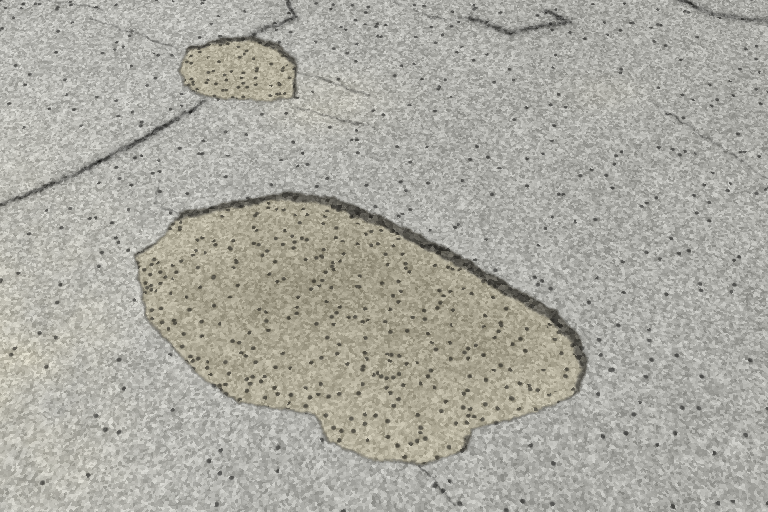
A Shadertoy shader for this texture:

```glsl
#define ASPHALT vec3(0.685, 0.685, 0.665)
#define SAND vec3(0.695, 0.675, 0.600)
#define DUST vec3(0.760, 0.745, 0.680)
#define RIM vec3(0.270, 0.265, 0.245)
#define GRAIN_SCALE 170.0
#define GRAIN_CONTRAST 0.30
#define RIM_SHIFT vec2(0.013, 0.014)
#define EDGE_JITTER 0.0045

const vec2 LARGE[23] = vec2[23](
    vec2(.264, .502), vec2(.312, .531), vec2(.352, .584), vec2(.449, .604),
    vec2(.557, .625), vec2(.654, .613), vec2(.752, .574), vec2(.859, .521),
    vec2(.977, .453), vec2(1.084, .391), vec2(1.129, .346), vec2(1.146, .293),
    vec2(1.129, .234), vec2(1.055, .197), vec2(.922, .160), vec2(.910, .121),
    vec2(.836, .094), vec2(.723, .102), vec2(.641, .137), vec2(.615, .189),
    vec2(.469, .213), vec2(.390, .268), vec2(.285, .380));
const vec2 SMALL[10] = vec2[10](
    vec2(.352, .863), vec2(.367, .906), vec2(.420, .922), vec2(.488, .930),
    vec2(.543, .912), vec2(.578, .883), vec2(.576, .809), vec2(.508, .803),
    vec2(.400, .811), vec2(.361, .834));
// Crack segments: start.xy, end.xy
const vec4 DEEP[10] = vec4[10](
    vec4(.40, .80, .293, .736), vec4(.293, .736, .146, .658),
    vec4(.146, .658, 0., .60), vec4(.56, 1., .578, .965),
    vec4(.578, .965, .488, .93), vec4(.918, .965, .996, .936),
    vec4(.996, .936, 1.109, .957), vec4(1.109, .957, 1.064, .977),
    vec4(1.328, 1., 1.396, .971), vec4(1.396, .971, 1.5, .957));
const vec4 HAIRLINE[10] = vec4[10](
    vec4(.176, .965, .355, .902), vec4(.762, 1., .84, .965),
    vec4(.84, .965, .918, .963), vec4(.576, .863, .723, .814),
    vec4(.58, .789, .732, .75), vec4(.312, .648, .303, .60),
    vec4(.303, .60, .35, .584), vec4(.82, .092, .889, .014),
    vec4(1.27, .805, 1.5, .648), vec4(.078, 1., .20, .982));

vec2 hash2(vec2 c) {
    vec3 q = fract(c.xyx * vec3(.1031, .1030, .0973));
    q += dot(q, q.yzx + 33.33);
    return fract((q.xx + q.yz) * q.zy);
}

// x: distance to the nearest stone, y: its random shade
vec2 cellular(vec2 p) {
    vec2 cell = floor(p), best = vec2(9.0, 0.0);
    for (int j = -1; j <= 1; j++)
    for (int i = -1; i <= 1; i++) {
        vec2 c = cell + vec2(i, j), h = hash2(c + 400.0);
        float d = length(c + h - p);
        if (d < best.x) best = vec2(d, fract(h.x * 7.3 + h.y * 3.1));
    }
    return best;
}

float waves(vec2 p) {
    float sum = 0.0, amp = 0.5;
    for (int i = 0; i < 5; i++) {
        sum += amp * sin(p.x + 1.4 * sin(p.y)) * cos(p.y + sin(p.x * 0.7));
        p = mat2(1.5, 1.2, -1.2, 1.5) * p + 1.7;
        amp *= 0.65;
    }
    return sum;
}

float segment(vec2 p, vec2 a, vec2 b) {
    vec2 e = b - a, w = p - a;
    return length(w - e * clamp(dot(w, e) / dot(e, e), 0.0, 1.0));
}

void addEdge(vec2 p, vec2 a, vec2 b, inout float dist, inout float side) {
    dist = min(dist, segment(p, a, b));
    if ((a.y > p.y) != (b.y > p.y) &&
        p.x < a.x + (p.y - a.y) * (b.x - a.x) / (b.y - a.y)) side = -side;
}

float largeHole(vec2 p) {
    float dist = 9.0, side = 1.0;
    for (int i = 0; i < 23; i++) addEdge(p, LARGE[i], LARGE[(i + 1) % 23], dist, side);
    return dist * side;
}

float smallHole(vec2 p) {
    float dist = 9.0, side = 1.0;
    for (int i = 0; i < 10; i++) addEdge(p, SMALL[i], SMALL[(i + 1) % 10], dist, side);
    return dist * side;
}

float blob(vec2 p, vec2 center, vec2 size) {
    vec2 q = (p - center) / size;
    return exp(-dot(q, q));
}

void mainImage(out vec4 fragColor, in vec2 fragCoord) {
    vec2 p = fragCoord / iResolution.y;
    float aa = 1.0 / iResolution.y;
    vec2 ground = vec2((p.x - .75) * (1.0 + .4 * p.y), p.y * (1.0 + .5 * p.y));
    vec2 fine = cellular(ground * GRAIN_SCALE);
    vec2 coarse = cellular(ground * GRAIN_SCALE * 0.5 + 37.0);
    float patches = waves(ground * 9.0);
    vec2 jagged = p + EDGE_JITTER * vec2(waves(p * 70.0), waves(p.yx * 75.0 + 4.0));

    // Asphalt, lighter and dustier toward the left
    vec3 col = ASPHALT + 0.035 * (1.0 - smoothstep(.1, 1.1, p.x)) - 0.015 * p.x;
    float dust = blob(p, vec2(0., .28), vec2(.24, .34)) + .5 * blob(p, vec2(.63, .8), vec2(.14, .06))
        + .35 * blob(p, vec2(1.17, .82), vec2(.08, .03));
    col = mix(col, DUST, clamp(dust * (.6 + .5 * patches), 0.0, 1.0));
    col += 0.022 * patches;

    // Cracks
    float deep = 9.0, hairline = 9.0;
    for (int i = 0; i < 10; i++) {
        deep = min(deep, segment(jagged, DEEP[i].xy, DEEP[i].zw));
        hairline = min(hairline, segment(jagged, HAIRLINE[i].xy, HAIRLINE[i].zw));
    }
    float broken = .5 + .5 * smoothstep(-.3, .3, waves(p * 38.0));
    col *= 1.0 - .50 * broken * (1.0 - smoothstep(.001, .004 + aa, deep));
    col *= 1.0 - .13 * (1.0 - smoothstep(.003, .016, deep));
    col *= 1.0 - .30 * broken * (1.0 - smoothstep(.0, .002 + aa, hairline));

    // Sandy floors of both holes
    float large = largeHole(jagged), small = smallHole(jagged);
    float hole = min(large, small);
    float inside = 1.0 - smoothstep(-aa, aa, hole);
    float worn = blob(p, vec2(.64, .43), vec2(.22, .13)) + .7 * blob(p, vec2(.95, .37), vec2(.15, .1));
    vec3 sand = SAND - .075 * worn + .03 * patches;
    col = mix(col, sand, inside);

    // Aggregate and dark pebbles
    float grain = (fine.y - .5) * .65 + (coarse.y - .5) * .35;
    col += GRAIN_CONTRAST * grain * mix(1.0, .85, inside);
    float nearEdge = exp(-abs(hole) * 35.0);
    float density = .025 + inside * (.055 + .10 * nearEdge + .05 * blob(p, vec2(.85, .2), vec2(.3, .12)));
    float pebble = step(coarse.y, density) * (1.0 - smoothstep(.25, .6, coarse.x));
    col *= 1.0 - .48 * pebble;

    // Broken rim, shaded on the upper and right sides
    float largeRim = (1.0 - smoothstep(-aa, aa, large))
        * smoothstep(-.004, .004, largeHole(jagged + RIM_SHIFT));
    float smallRim = (1.0 - smoothstep(-aa, aa, small))
        * smoothstep(-.003, .003, smallHole(jagged + RIM_SHIFT * vec2(.35, .6)));
    float outline = 1.0 - smoothstep(.001, .003 + aa, abs(hole));
    vec3 rubble = RIM * (.6 + .9 * coarse.y) + .10 * (fine.y - .5);
    col = mix(col, rubble, .88 * max(largeRim, smallRim));
    col = mix(col, RIM, outline * (.22 + .25 * broken));

    fragColor = vec4(clamp(col, 0.0, 1.0), 1.0);
}
```
